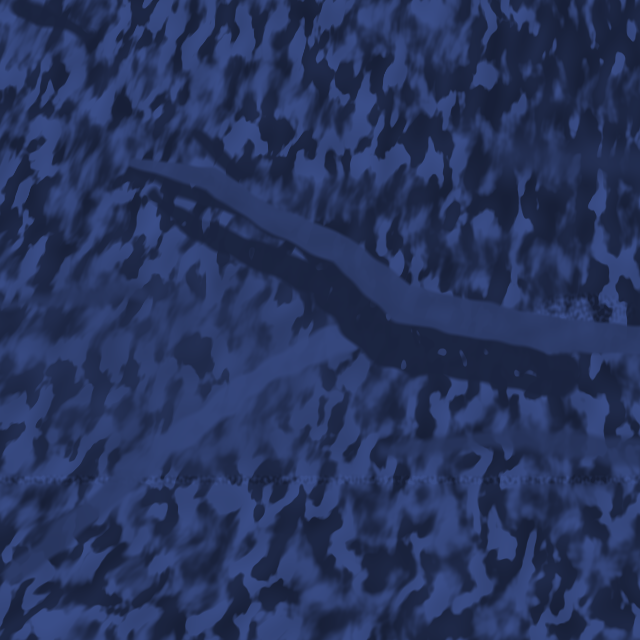
This texture is drawn by a three.js fragment shader. Its source:

```glsl
// Draws a dark blue rocky relief: streaky grains crossed by a ridge and its shadow.
varying vec2 vUv;

const vec3 DEEP_NAVY = vec3(0.10, 0.135, 0.24);
const vec3 SLATE_BLUE = vec3(0.218, 0.292, 0.515);

// Random unit gradient for a lattice cell
vec2 cellGradient(vec2 cell) {
  float h = fract(sin(dot(cell, vec2(127.1, 311.7))) * 43758.55);
  float angle = 6.2832 * h;
  return vec2(cos(angle), sin(angle));
}

// Gradient noise, about -0.7 to 0.7
float gradientNoise(vec2 p) {
  vec2 i = floor(p);
  vec2 f = fract(p);
  vec2 u = f * f * f * (f * (f * 6.0 - 15.0) + 10.0);
  vec2 e = vec2(1.0, 0.0);
  float a = dot(cellGradient(i), f);
  float b = dot(cellGradient(i + e.xy), f - e.xy);
  float c = dot(cellGradient(i + e.yx), f - e.yx);
  float d = dot(cellGradient(i + e.xx), f - e.xx);
  return mix(mix(a, b, u.x), mix(c, d, u.x), u.y);
}

float layeredNoise(vec2 p) {
  float sum = 0.0;
  float gain = 1.0;
  for (int k = 0; k < 3; k++) {
    sum += gain * gradientNoise(p);
    p = p * 1.9 + 17.3;
    gain *= 0.42;
  }
  return sum;
}

// Signed distance to a stroke whose radius changes from ra to rb
float stroke(vec2 p, vec2 a, vec2 b, float ra, float rb) {
  vec2 ab = b - a;
  float t = clamp(dot(p - a, ab) / dot(ab, ab), 0.0, 1.0);
  return length(p - a - ab * t) - mix(ra, rb, t);
}

float inside(float dist, float softness) {
  return 1.0 - smoothstep(-softness, softness, dist);
}

// Soft elliptical region, 1 in the centre
float region(vec2 p, vec2 centre, vec2 radii) {
  return 1.0 - smoothstep(0.4, 1.2, length((p - centre) / radii));
}

float ridgeDistance(vec2 p) {
  float d = stroke(p, vec2(0.21, 0.745), vec2(0.33, 0.72), 0.008, 0.018);
  d = min(d, stroke(p, vec2(0.33, 0.72), vec2(0.42, 0.66), 0.018, 0.019));
  d = min(d, stroke(p, vec2(0.42, 0.66), vec2(0.535, 0.608), 0.019, 0.023));
  d = min(d, stroke(p, vec2(0.535, 0.608), vec2(0.63, 0.525), 0.023, 0.03));
  d = min(d, stroke(p, vec2(0.63, 0.525), vec2(0.86, 0.478), 0.03, 0.027));
  return min(d, stroke(p, vec2(0.86, 0.478), vec2(1.05, 0.465), 0.027, 0.02));
}

float shadowDistance(vec2 p) {
  float d = stroke(p, vec2(0.22, 0.73), vec2(0.38, 0.672), 0.008, 0.012);
  d = min(d, stroke(p, vec2(0.38, 0.672), vec2(0.49, 0.605), 0.012, 0.008));
  d = min(d, stroke(p, vec2(0.24, 0.70), vec2(0.31, 0.64), 0.008, 0.016));
  d = min(d, stroke(p, vec2(0.31, 0.64), vec2(0.50, 0.56), 0.016, 0.026));
  d = min(d, stroke(p, vec2(0.52, 0.55), vec2(0.61, 0.47), 0.035, 0.045));
  d = min(d, stroke(p, vec2(0.61, 0.47), vec2(0.87, 0.415), 0.045, 0.035));
  d = min(d, stroke(p, vec2(0.31, 0.79), vec2(0.37, 0.725), 0.009, 0.012));
  return min(d, stroke(p, vec2(0.03, 0.99), vec2(0.14, 0.945), 0.014, 0.008));
}

float rampDistance(vec2 p) {
  float d = stroke(p, vec2(0.02, 0.10), vec2(0.25, 0.295), 0.016, 0.018);
  d = min(d, stroke(p, vec2(0.25, 0.295), vec2(0.41, 0.415), 0.018, 0.02));
  return min(d, stroke(p, vec2(0.41, 0.415), vec2(0.54, 0.475), 0.02, 0.024));
}

// Grain tone: upright on the right, leaning on the left, sharp or soft by patch
float grainTone(vec2 p, float calm, float bias) {
  vec2 q = p;
  q.x -= 0.45 * (1.0 - p.x) * (p.y - 0.5);
  q += 0.012 * vec2(gradientNoise(p * 16.0), gradientNoise(p * 16.0 + 41.0));
  float n = layeredNoise(q * vec2(37.0, 21.0)) + bias;
  float patchiness = gradientNoise(p * 11.0 + 7.0);
  float edge = mix(0.09, 0.5, smoothstep(-0.25, 0.35, patchiness));
  float blob = smoothstep(-edge, edge, n);
  float shade = 0.28 * gradientNoise(q * vec2(24.0, 15.0) + 63.0);
  float contrast = mix(0.92, 0.48, calm);
  return 0.5 + contrast * (blob - 0.5) + shade;
}

void main() {
  vec2 p = vUv;
  vec2 wobble = vec2(gradientNoise(p * 24.0 + 5.0), gradientNoise(p * 24.0 + 90.0));
  vec2 rough = p + 0.011 * wobble;

  // Regional light and contrast
  float calm = region(p, vec2(0.28, 0.42), vec2(0.36, 0.22));
  float gloom = region(p, vec2(0.92, 0.85), vec2(0.22, 0.32));
  gloom += 0.7 * region(p, vec2(0.70, 0.62), vec2(0.25, 0.13));
  float bias = 0.06 * calm - 0.20 * gloom + 0.2 * gradientNoise(p * 5.0 + 3.0);
  float tone = grainTone(p, calm, bias);

  // Broken rows of fine grit
  float grit = gradientNoise(p * vec2(170.0, 120.0));
  float rows = inside(abs(p.y - 0.25) - 0.006, 0.005);
  rows += inside(length((p - vec2(0.91, 0.515)) / vec2(0.07, 0.025)) - 1.0, 0.3);
  tone += 0.65 * rows * grit;

  // Smooth ledges, pale ramp, shadow with bright specks, then ridge
  float ledge = stroke(rough, vec2(0.60, 0.295), vec2(0.82, 0.315), 0.008, 0.016);
  ledge = min(ledge, stroke(rough, vec2(0.82, 0.315), vec2(1.0, 0.29), 0.016, 0.02));
  ledge = min(ledge, stroke(rough, vec2(0.0, 0.525), vec2(0.22, 0.545), 0.007, 0.012));
  tone = mix(tone, 0.5, 0.8 * inside(ledge, 0.008));
  float haze = stroke(p, vec2(0.80, 0.755), vec2(1.02, 0.745), 0.02, 0.025);
  tone = mix(tone, 0.38, 0.7 * inside(haze, 0.02));
  float rampTone = mix(0.55, 0.92, smoothstep(0.05, 0.35, p.x));
  tone = mix(tone, rampTone, 0.88 * inside(rampDistance(rough), 0.005));
  float speck = smoothstep(0.36, 0.44, gradientNoise(p * vec2(42.0, 30.0) + 12.0));
  float shadow = inside(shadowDistance(rough), 0.005);
  tone = mix(tone, 0.02, shadow * (0.96 - 0.65 * speck));
  float ridgeTone = 0.63 + 0.16 * gradientNoise(p * vec2(18.0, 26.0));
  tone = mix(tone, ridgeTone, 0.95 * inside(ridgeDistance(p + 0.005 * wobble), 0.004));

  gl_FragColor = vec4(mix(DEEP_NAVY, SLATE_BLUE, clamp(tone, -0.08, 1.08)), 1.0);
}
```
